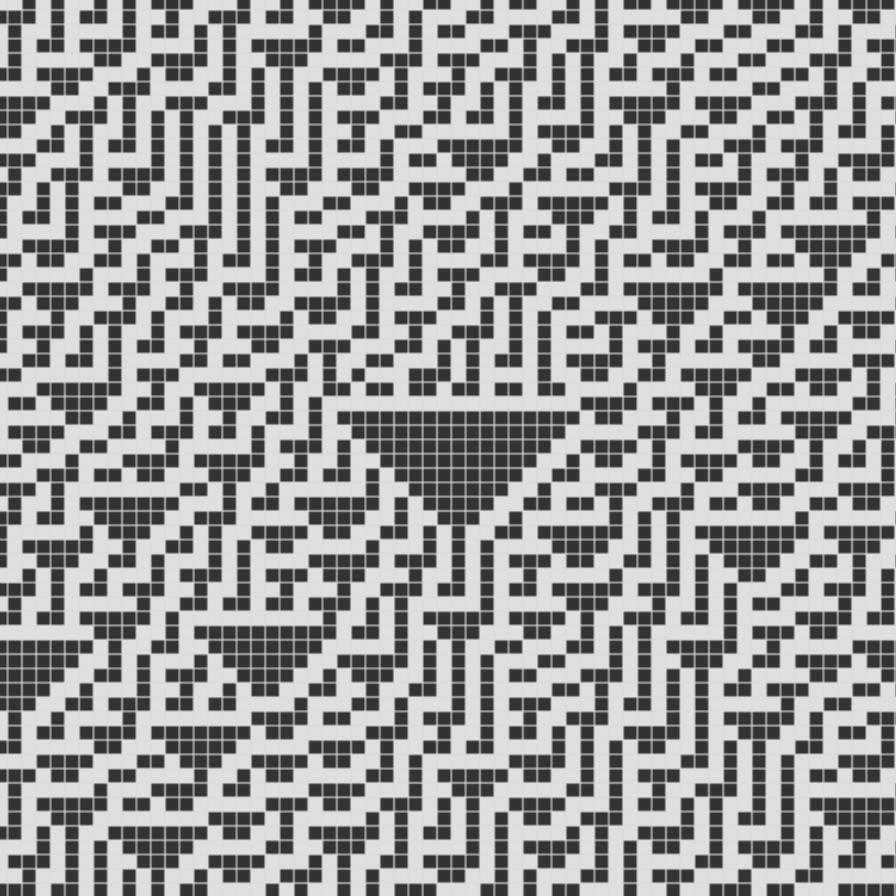
Write a WebGL 2 fragment shader that draws this pattern.

```glsl
#version 300 es
precision highp float;
precision highp int;
// Rule 30 cellular automaton on a ring, growing downward as dark tiles on a pale grid.

uniform vec2 u_resolution;
out vec4 fragColor;

const float CELLS = 62.6;               // cells per canvas height
const vec2 GRID_SHIFT = vec2(1.47, 1.3); // grid phase, in cells
const float TILE_HALF = 0.4525;         // half side of a tile, in cells
const float SOFTNESS = 0.0026;          // edge width, in canvas heights
const uint SEED = 30u;

const vec3 DARK = vec3(0.20);
const vec3 LIGHT = vec3(0.875);
const vec3 GAP = vec3(0.86);

// A 001 pattern stamped into one row makes the large central triangle.
const int STAMP_ROW = 28;
const uvec2 STAMP_MASK = uvec2(0xFF800000u, 0x3FFu);
const uvec2 STAMP_BITS = uvec2(0x24800000u, 0x249u);

uint hash(uint n) {
    n = n * 747796405u + 2891336453u;
    n = ((n >> ((n >> 28u) + 4u)) ^ n) * 277803737u;
    return (n >> 22u) ^ n;
}

// One generation on 64 cells; bit i of (x, y) is column i, set bits are light.
uvec2 nextRow(uvec2 row) {
    uvec2 left = (row << 1u) | (row.yx >> 31u);
    uvec2 right = (row >> 1u) | (row.yx << 31u);
    return left ^ (row | right);
}

uvec2 rowAt(int index) {
    uvec2 row = uvec2(hash(SEED), hash(SEED + 1u));
    for (int i = 1; i <= index; i++) {
        row = nextRow(row);
        if (i == STAMP_ROW) row = (row & ~STAMP_MASK) | STAMP_BITS;
    }
    return row;
}

bool isLight(uvec2 row, int column) {
    uint word = (column & 32) == 0 ? row.x : row.y;
    return ((word >> uint(column & 31)) & 1u) == 1u;
}

// Share of a soft square tile seen at an offset from its centre.
float tileCoverage(vec2 offset, float blur) {
    vec2 c = clamp((TILE_HALF - abs(offset)) / blur + 0.5, 0.0, 1.0);
    return c.x * c.y;
}

void main() {
    vec2 uv = gl_FragCoord.xy / u_resolution.y;
    vec2 p = vec2(uv.x, 1.0 - uv.y) * CELLS + GRID_SHIFT;
    float blur = CELLS * max(SOFTNESS, 1.0 / u_resolution.y);

    // Blend the four nearest tiles over the gap colour.
    ivec2 base = ivec2(floor(p - 0.5));
    vec3 color = GAP;
    for (int dy = 0; dy < 2; dy++) {
        uvec2 row = rowAt(base.y + dy);
        for (int dx = 0; dx < 2; dx++) {
            ivec2 cell = base + ivec2(dx, dy);
            vec3 tile = isLight(row, cell.x) ? LIGHT : DARK;
            color += (tile - GAP) * tileCoverage(p - vec2(cell) - 0.5, blur);
        }
    }
    fragColor = vec4(color, 1.0);
}
```
